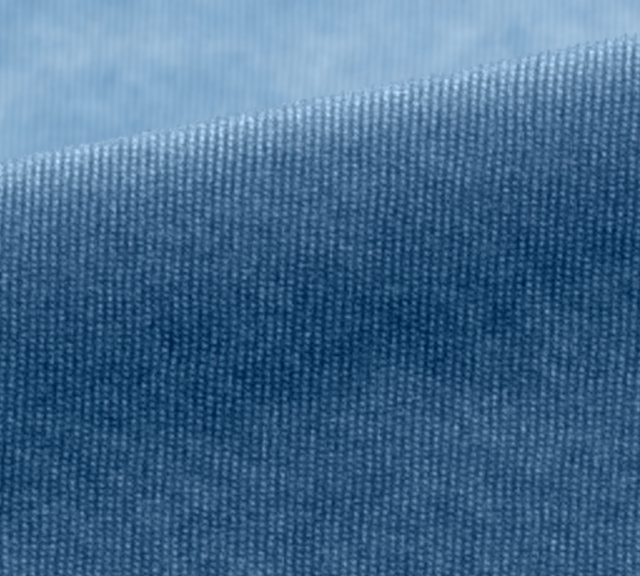
Reproduce this texture procedurally as a Shadertoy shader.

```glsl
float hash(vec2 p) {
    vec3 q = fract(vec3(p.xyx) * 0.1031);
    q += dot(q, q.yzx + 33.33);
    return fract((q.x + q.y) * q.z);
}

float noise(vec2 p) {
    vec2 cell = floor(p), f = fract(p);
    f = f * f * (3.0 - 2.0 * f);
    return mix(mix(hash(cell), hash(cell + vec2(1, 0)), f.x),
               mix(hash(cell + vec2(0, 1)), hash(cell + vec2(1, 1)), f.x), f.y);
}

// Fractal noise centred on zero
float fbm(vec2 p) {
    float sum = 0.0, amp = 0.5;
    for (int i = 0; i < 4; i++) {
        sum += amp * (noise(p) - 0.5);
        p = mat2(1.6, 1.2, -1.2, 1.6) * p + 7.3;
        amp *= 0.5;
    }
    return sum;
}

float foldHeight(float x) {
    return 0.722 + 0.196 * x + 0.005 * x * x;
}

// Position across the ribs, which lean a little and wander
float ribCoord(vec2 p, float ribsPerUnit) {
    float lean = 0.035 * p.y + 0.02 * p.x * p.y;
    float wander = 0.005 * (noise(p * vec2(10.0, 12.0)) - 0.5)
                 + 0.002 * (noise(p * vec2(50.0, 60.0)) - 0.5);
    return (p.x - lean + wander) * ribsPerUnit;
}

// Rows of rounded stitches: roughly zero mean, positive on the yarn
float knit(float u, float v, float beadStrength) {
    float column = floor(u);
    float across = fract(u) - 0.5;
    float ridge = cos(6.2832 * across);
    float rowPhase = v + across * 0.45 + 0.5 * hash(vec2(column, 3.0));
    float bead = cos(6.2832 * rowPhase);
    float yarn = hash(vec2(column, floor(rowPhase + 0.5))) - 0.5;
    return 0.66 * ridge + beadStrength * (0.5 + 0.5 * ridge) * (bead + 0.8 * yarn);
}

// Shade of the turned cloth by depth below the fold
vec3 frontColor(float depth, float x) {
    vec3 pale = vec3(0.53, 0.67, 0.79);
    vec3 mid = vec3(0.265, 0.415, 0.56);
    vec3 slate = vec3(0.215, 0.365, 0.51);
    vec3 deep = vec3(0.10, 0.265, 0.41);
    vec3 color = mix(pale, mid, smoothstep(-0.01, 0.13, depth));
    color = mix(color, slate, smoothstep(0.10, 0.23, depth));
    color = mix(color, deep, 0.9 * smoothstep(0.16, 0.40, depth));
    float rise = smoothstep(0.45, 0.76, depth + 0.13 * (x - 0.5));
    return mix(color, vec3(0.215, 0.365, 0.505), 0.9 * rise);
}

// Soft, out of focus cloth behind the fold
vec3 backColor(vec2 p, float u) {
    vec3 color = mix(vec3(0.535, 0.685, 0.81), vec3(0.585, 0.72, 0.835),
                     smoothstep(0.1, 1.1, p.x));
    float blotch = fbm(p * vec2(9.0, 12.0) + 4.0) + 0.5 * fbm(p * vec2(30.0, 38.0));
    float thread = 0.010 * cos(6.2832 * u);
    float streak = 0.03 * (noise(vec2(u * 0.9, p.y * 30.0)) - 0.5);
    return color + vec3(0.17, 0.12, 0.08) * blotch + thread + streak;
}

void mainImage(out vec4 fragColor, in vec2 fragCoord) {
    vec2 p = fragCoord / iResolution.y;
    float u = ribCoord(p, 61.0);
    float depth = foldHeight(p.x) - p.y + 0.002 * cos(6.2832 * u)
                + 0.005 * (noise(vec2(u * 0.7, 2.0)) - 0.5);

    // Broad wear along the fold, smaller mottling drawn out on the bias
    vec2 alongFold = vec2(p.x, p.y - 0.2 * p.x);
    vec2 bias = vec2(p.x - 0.5 * p.y, p.y + 0.5 * p.x);
    float shade = fbm(alongFold * vec2(4.0, 7.0) + 11.0);
    float mottle = fbm(bias * vec2(14.0, 30.0) + 5.0);
    vec3 front = frontColor(max(depth, 0.0) + 0.06 * shade + 0.03 * mottle, p.x);
    front += vec3(0.08, 0.075, 0.07) * shade + vec3(0.10, 0.095, 0.09) * mottle;

    // Knitted relief, smoother and brighter where it rounds the fold
    float nearFold = 1.0 - smoothstep(0.03, 0.18, depth);
    float relief = knit(u, (p.y - 0.1 * p.x) * 84.0, mix(0.8, 0.4, nearFold));
    float patchy = 0.75 + 0.5 * noise(p * vec2(35.0, 40.0) + 17.0);
    float contrast = mix(0.092, 0.14, nearFold) * smoothstep(-0.01, 0.025, depth);
    front += vec3(0.93, 1.0, 0.99) * contrast * patchy * relief;

    // Fuzz and scattered pale fibres
    float fuzz = noise(p * 230.0) + 0.6 * noise(p * 120.0 + 9.0) - 0.8;
    float fibre = smoothstep(0.75, 1.0, noise(p * vec2(120.0, 100.0) + 31.0));
    front += 0.11 * fuzz + vec3(0.09, 0.075, 0.065) * fibre;

    // Thin highlight along the turn
    front += 0.05 * exp(-pow((depth - 0.012) / 0.015, 2.0));

    vec3 back = backColor(p, u * 1.25);
    vec3 color = mix(back, front, smoothstep(-0.003, 0.005, depth));
    fragColor = vec4(clamp(color, 0.0, 1.0), 1.0);
}
```
